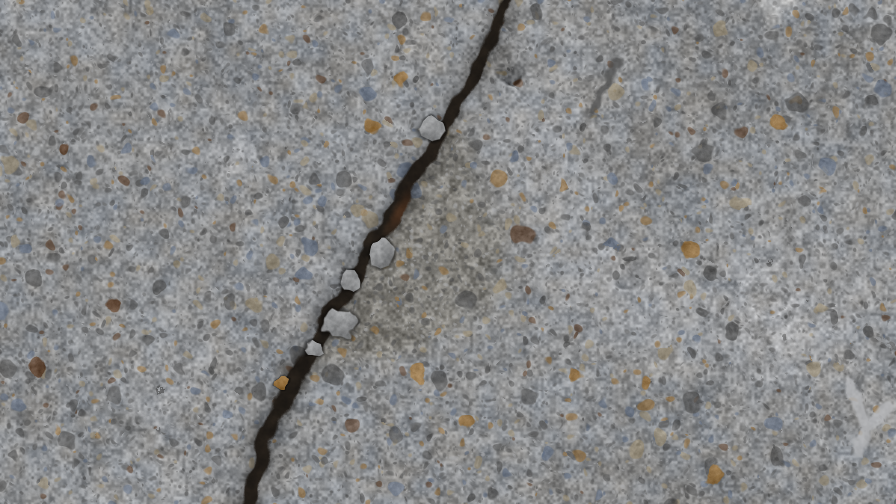
This texture is drawn by a Shadertoy shader. Its source:

```glsl
const vec3 CEMENT = vec3(.555, .56, .565);
const vec3 PALE = vec3(.67, .675, .685);
const vec3 DUST = vec3(.50, .49, .465);
const vec3 DARK = vec3(.31);
const vec3 BLUE = vec3(.38, .43, .51);
const vec3 TAN = vec3(.60, .55, .45);
const vec3 OCHRE = vec3(.57, .43, .24);
const vec3 RUST = vec3(.36, .25, .17);
const vec3 VOID = vec3(.085, .075, .065);
const float MOTTLE = .24;
const float GRIT = .20;

// Crack centre x and half width, at equal steps of height
const vec2 CRACK[9] = vec2[9](vec2(.495, .012), vec2(.523, .014), vec2(.588, .014),
  vec2(.655, .019), vec2(.728, .019), vec2(.808, .016), vec2(.886, .013),
  vec2(.951, .013), vec2(1.012, .009));
// Centre, radius, strength
const vec4 PATCHES[9] = vec4[9](vec4(1.53, .38, .17, .75), vec4(1.09, .69, .09, .6),
  vec4(.46, .69, .06, .6), vec4(.34, .2, .12, .5), vec4(.59, .42, .08, .5),
  vec4(1.2, .42, .13, .5), vec4(1.42, .8, .22, -.35), vec4(1.4, .05, .16, -.3),
  vec4(.08, .25, .16, -.3));
// Centre, radius, inner tone
const vec4 PITS[6] = vec4[6](vec4(1.523, .428, .056, .04), vec4(1.59, .315, .062, .03),
  vec4(1.245, .46, .042, -.05), vec4(1.157, .178, .036, -.02),
  vec4(1.014, .856, .03, -.16), vec4(1.545, .99, .04, .15));
// Centre, radius
const vec3 RUBBLE[6] = vec3[6](vec3(.674, .359, .037), vec3(.694, .444, .028),
  vec3(.625, .306, .022), vec3(.755, .498, .03), vec3(.856, .745, .027), vec3(.56, .243, .015));
const vec3 PEBBLES[12] = vec3[12](vec3(.74, .748, .017), vec3(.796, .842, .014),
  vec3(1.542, .758, .018), vec3(1.37, .506, .019), vec3(1.139, .255, .016),
  vec3(.926, .167, .016), vec3(.829, .26, .02), vec3(1.282, .241, .014),
  vec3(1.417, .055, .021), vec3(.127, .706, .013), vec3(.074, .27, .019), vec3(.224, .393, .014));

vec3 hash3(vec2 p) {
  vec3 q = fract(p.xyx * vec3(.1031, .1030, .0973));
  q += dot(q, q.yxz + 33.33);
  return fract((q.xxy + q.yzz) * q.zyx);
}

float noise(vec2 p) {
  vec2 i = floor(p), f = fract(p);
  f = f * f * (3. - 2. * f);
  return mix(mix(hash3(i).x, hash3(i + vec2(1, 0)).x, f.x),
             mix(hash3(i + vec2(0, 1)).x, hash3(i + 1.).x, f.x), f.y);
}

float fbm(vec2 p) {
  float sum = 0., amp = .47;
  for (int i = 0; i < 5; i++) {
    sum += amp * noise(p);
    p = mat2(1.6, 1.2, -1.2, 1.6) * p + 17.3;
    amp *= .56;
  }
  return sum;
}

float segment(vec2 p, vec2 a, vec2 b) {
  vec2 d = b - a;
  return length(p - a - d * clamp(dot(p - a, d) / dot(d, d), 0., 1.));
}

// Scattered grains: x = coverage, y = random kind
vec2 grains(vec2 p, float scale, float density, float soft) {
  vec2 q = p * scale, best = vec2(0);
  for (int k = 0; k < 9; k++) {
    vec2 c = floor(q) + vec2(k % 3 - 1, k / 3 - 1);
    vec3 h = hash3(c + scale * 3.), g = hash3(c + scale * 7. + 50.);
    vec2 d = q - c - h.xy;
    float edge = length(d * vec2(.8 + .5 * g.y, 1)) + .25 * d.x * d.y - mix(.15, .42, g.x * g.x);
    float cover = step(h.z, density) * smoothstep(soft, -soft, edge / scale);
    if (cover > best.x) best = vec2(cover, g.z);
  }
  return best;
}

vec3 grainColor(float kind) {
  vec3 c = kind < .45 ? DARK : kind < .6 ? BLUE : kind < .83 ? TAN : OCHRE;
  return kind > .94 ? RUST : c;
}

void mainImage(out vec4 fragColor, in vec2 fragCoord) {
  vec2 p = fragCoord / iResolution.y;
  float soft = max(1. / iResolution.y, .0018);
  float broad = fbm(p * 9.), fine = fbm(p * 48. + 9.), grit = noise(p * 170.);
  float rough = fine - .5;
  vec2 w = p + .012 * (vec2(noise(p * 55.), noise(p * 55. + 40.)) - .5);

  // Cement with pale and worn areas
  vec3 col = CEMENT + MOTTLE * rough + .12 * (broad - .5);
  col += vec3(-.012, 0, .016) * (noise(p * 30. + 5.) * 2. - .9);
  float pale = 0.;
  for (int i = 0; i < 9; i++) {
    vec2 d = (p - PATCHES[i].xy) / PATCHES[i].z;
    pale += PATCHES[i].w * exp(-dot(d, d));
  }
  float plaster = clamp(pale, 0., 1.) * smoothstep(.25, .65, mix(broad, fine, .6));
  col = mix(col, PALE + .1 * rough, plaster) + .13 * min(pale, 0.);

  // Crumbled slope beside the crack
  float s = clamp(p.y, 0., .9999) * 8.;
  vec2 crack = mix(CRACK[int(s)], CRACK[int(s) + 1], fract(s));
  float side = (p.x - crack.x) * .87 + .016 * (noise(p * 24.) - .5) + .01 * rough;
  float slope = max(dot(p - vec2(.95, .62), vec2(.96, .27)), dot(p - vec2(.82, .335), vec2(.37, -.93)));
  float dust = smoothstep(.04, -.035, slope + .12 * (broad - .5)) * smoothstep(0., .01, side);
  col = mix(col, DUST + .32 * rough, dust * .85);

  // Aggregate, from fine specks to sparse sand
  col += GRIT * (grit - .5);
  vec2 g = grains(w, 95., .5, soft);
  col = mix(col, g.y < .5 ? DARK + .05 : PALE, g.x * .5);
  g = grains(w, 48., .42 - .22 * plaster, soft);
  col = mix(col, grainColor(g.y) + .2 * rough, g.x * .6);
  g = grains(w, 21., .2 - .12 * plaster, soft);
  col = mix(col, grainColor(g.y) + .3 * rough, g.x * .65);
  for (int i = 0; i < 12; i++) {
    float d = length(w - PEBBLES[i].xy) - PEBBLES[i].z * (.5 + .7 * fine);
    col = mix(col, (i > 8 ? RUST : OCHRE) + .35 * rough, .85 * smoothstep(soft, -soft, d));
  }

  // Air pits with lit rims
  for (int i = 0; i < 6; i++) {
    vec2 d = (w - PITS[i].xy) / PITS[i].z;
    float r = length(d), rim = r - .95;
    col += smoothstep(1., .75, r) * (PITS[i].w + .07 * dot(d, vec2(-.5, .8)));
    col += .06 * exp(-60. * rim * rim) * (.4 - d.y);
  }

  // Slanted chip and raised plaster threads
  float chip = segment(w, vec2(1.227, .88), vec2(1.171, .773)) - .013 * fine;
  col = mix(col, DARK, .75 * smoothstep(.005, -.003, chip));
  vec2 fork = vec2(1.718, .15);
  float thread = min(segment(w, vec2(1.685, .24), fork),
    min(segment(w, fork, vec2(1.7, .105)), segment(w, fork, vec2(1.765, .19))));
  col = mix(col, PALE + .04, .8 * smoothstep(.014, .006, thread));

  // Crack with shaded lips and a rusty hollow
  float gap = abs(side) - crack.y * (.6 + .6 * noise(p * 38. + 3.));
  col *= 1. - .33 * exp(-max(gap, 0.) * 75.);
  float h = (p.y - .58) / .035;
  vec3 depth = VOID + .09 * fine * vec3(1, .8, .6);
  depth += vec3(.13, .06, .02) * exp(-h * h) * smoothstep(-.01, .01, side);
  col = mix(col, depth, smoothstep(.003, -.003, gap));

  // Broken stones wedged in the gap
  for (int i = 0; i < 6; i++) {
    vec2 d = (w - RUBBLE[i].xy) / RUBBLE[i].z;
    float lit = dot(d, vec2(-.35, .9)), turn = 1.7 * float(i);
    d = abs(mat2(cos(turn), sin(turn), -sin(turn), cos(turn)) * d);
    float shape = max(max(d.x, d.y * 1.15), .72 * (d.x + d.y)) - .85;
    vec3 stone = (i == 5 ? OCHRE : CEMENT) + .09 * lit + .28 * rough + .08 * (grit - .5);
    col *= 1. - .4 * smoothstep(.3, 0., shape);
    col = mix(col, stone, smoothstep(.06, -.06, shape));
  }
  fragColor = vec4(clamp(col, 0., 1.), 1);
}
```
